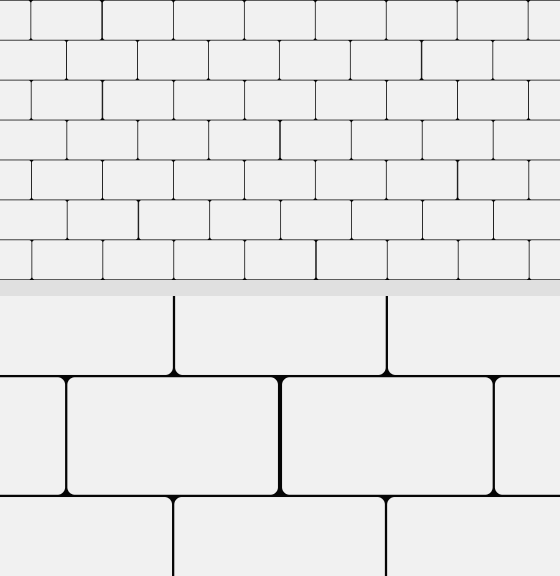
Top: the whole. Bottom: its middle third, enlarged.
Reproduce this pattern procedurally as a Shadertoy shader.

```glsl
// Running-bond wall of pale blocks: seven courses with fine dark joints.
// Each course is laid outward from one wider seam; every block is a rounded
// box distance, and the joints are whatever the boxes leave uncovered.

const vec2 PITCH = vec2(0.2534, 0.1426); // block plus joint, in canvas heights

// Seam position per course, bottom to top, in half blocks from the centre.
const float SEAM[7] = float[7](1.0, -4.0, 5.0, 0.0, -5.0, 4.0, -5.0);

float roundedBox(vec2 p, vec2 halfSize, float radius) {
    vec2 q = abs(p) - halfSize + radius;
    return length(max(q, 0.0)) + min(max(q.x, q.y), 0.0) - radius;
}

// Signed distance to the nearest block, positive inside the joints.
float wall(vec2 p) {
    float course = clamp(floor(p.y / PITCH.y + 0.5), -3.0, 3.0);

    // Distance from the seam, with a slight sideways drift between courses
    float seamX = SEAM[int(course) + 3] * 0.5 * PITCH.x - 0.0006 * course;
    float run = max(abs(p.x - seamX) - 0.0011, 0.0);

    vec2 local = vec2(mod(run, PITCH.x) - 0.5 * PITCH.x, p.y - course * PITCH.y);
    return roundedBox(local, 0.5 * PITCH - 0.00135, 0.009);
}

void mainImage(out vec4 fragColor, in vec2 fragCoord) {
    vec2 p = (fragCoord - 0.5 * iResolution.xy) / iResolution.y;

    // Blend over one pixel at the block edges
    float joint = clamp(wall(p) * iResolution.y + 0.5, 0.0, 1.0);
    vec3 color = mix(vec3(0.946), vec3(0.02), joint);
    fragColor = vec4(color, 1.0);
}
```
